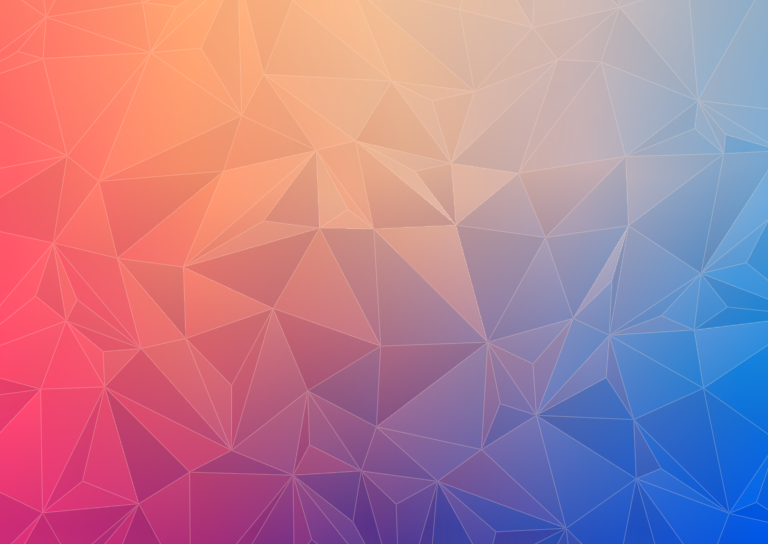
A Shadertoy shader for this background:

```glsl
const float CELLS = 6.5;          // grid cells per canvas height
const float JITTER = 0.78;        // spread of a vertex inside its cell
const float SPLIT_CHANCE = 0.22;  // share of facets cut into three
const float HUE_SHIFT = 0.085;    // how far a facet borrows its colour
const float SHADE = 0.035;        // brightness step between facets
const float SLOPE = 0.035;        // brightness ramp inside a facet
const float LINE_WIDTH = 0.0004;  // half width, in canvas heights
const float LINE_ALPHA = 0.19;
const vec3 LINE_COLOR = vec3(1.0, 0.88, 0.80);

// Gradient rows, each running left to right
const vec3 TOP[5] = vec3[5](vec3(1.0, 0.45, 0.40), vec3(1.0, 0.66, 0.45),
    vec3(0.95, 0.75, 0.59), vec3(0.82, 0.73, 0.71), vec3(0.54, 0.67, 0.78));
const vec3 UPPER[5] = vec3[5](vec3(1.0, 0.37, 0.40), vec3(0.98, 0.57, 0.42),
    vec3(0.90, 0.68, 0.56), vec3(0.78, 0.69, 0.71), vec3(0.42, 0.65, 0.84));
const vec3 LOWER[5] = vec3[5](vec3(0.98, 0.28, 0.42), vec3(0.84, 0.37, 0.42),
    vec3(0.69, 0.43, 0.53), vec3(0.46, 0.50, 0.72), vec3(0.08, 0.51, 0.86));
const vec3 BOTTOM[5] = vec3[5](vec3(0.84, 0.17, 0.47), vec3(0.65, 0.17, 0.47),
    vec3(0.34, 0.21, 0.56), vec3(0.17, 0.31, 0.72), vec3(0.0, 0.33, 0.90));

struct Facet {
    vec2 a, b, c;
    vec2 seed;
    float depth;  // distance to the nearest edge, positive inside
};

vec2 hash2(vec2 p) {
    vec3 q = fract(p.xyx * vec3(0.1031, 0.1030, 0.0973));
    q += dot(q, q.yzx + 33.33);
    return fract((q.xx + q.yz) * q.zy);
}

float cross2(vec2 u, vec2 v) { return u.x * v.y - u.y * v.x; }

float edgeDistance(vec2 p, vec2 a, vec2 b) {
    return cross2(normalize(b - a), p - a);
}

// Keep whichever facet holds the point
void visitFacet(inout Facet best, vec2 p, vec2 a, vec2 b, vec2 c, vec2 seed) {
    float depth = min(edgeDistance(p, a, b),
                  min(edgeDistance(p, b, c), edgeDistance(p, c, a)));
    if (depth > best.depth) best = Facet(a, b, c, seed, depth);
}

vec2 vertexAt(vec2 id) {
    return id + 0.5 + JITTER * (hash2(id + 71.0) - 0.5);
}

float minArea(vec2 a, vec2 b, vec2 c, vec2 d) {
    return min(cross2(b - a, c - a), cross2(c - a, d - a));
}

Facet findFacet(vec2 p) {
    Facet best = Facet(p, p, p, vec2(0.0), -1e3);
    vec2 base = floor(p - 0.5);
    for (int j = -1; j <= 1; j++)
    for (int i = -1; i <= 1; i++) {
        vec2 id = base + vec2(i, j);
        vec2 a = vertexAt(id), b = vertexAt(id + vec2(1, 0));
        vec2 c = vertexAt(id + vec2(1, 1)), d = vertexAt(id + vec2(0, 1));
        vec2 seed = id * 2.0 + 40.0;
        // The fuller diagonal keeps both halves valid
        if (minArea(a, b, c, d) > minArea(b, c, d, a)) {
            visitFacet(best, p, a, b, c, seed);
            visitFacet(best, p, a, c, d, seed + 1.0);
        } else {
            visitFacet(best, p, b, c, d, seed);
            visitFacet(best, p, b, d, a, seed + 1.0);
        }
    }
    // Cut some facets around an inner point
    vec2 r = hash2(best.seed + 9.0);
    if (r.x < SPLIT_CHANCE) {
        Facet whole = best;
        vec2 inner = mix(mix(whole.a, whole.b, 0.3 + 0.4 * r.y), whole.c, 0.2 + 0.3 * r.y);
        best.depth = -1e3;
        visitFacet(best, p, whole.a, whole.b, inner, whole.seed + 117.0);
        visitFacet(best, p, whole.b, whole.c, inner, whole.seed + 231.0);
        visitFacet(best, p, whole.c, whole.a, inner, whole.seed + 345.0);
    }
    return best;
}

vec3 rowColor(vec3 row[5], float x) {
    float s = clamp(x, 0.0, 1.0) * 4.0;
    int i = min(int(s), 3);
    return mix(row[i], row[i + 1], s - float(i));
}

vec3 gradientColor(vec2 uv) {
    float s = clamp(uv.y, 0.0, 1.0) * 3.0;
    vec3 color = mix(rowColor(BOTTOM, uv.x), rowColor(LOWER, uv.x), min(s, 1.0));
    color = mix(color, rowColor(UPPER, uv.x), clamp(s - 1.0, 0.0, 1.0));
    return mix(color, rowColor(TOP, uv.x), clamp(s - 2.0, 0.0, 1.0));
}

void mainImage(out vec4 fragColor, in vec2 fragCoord) {
    vec2 uv = fragCoord / iResolution.xy;
    vec2 p = fragCoord / iResolution.y * CELLS;
    Facet facet = findFacet(p);

    // Facet colour: shifted gradient, flat shade and a soft inner ramp
    vec2 r = hash2(facet.seed) - 0.5;
    vec2 center = (facet.a + facet.b + facet.c) / 3.0;
    float contrast = mix(1.0, 0.4, smoothstep(0.5, 0.95, uv.y));
    vec3 color = gradientColor(uv + HUE_SHIFT * contrast * r);
    float angle = 6.2832 * (r.x + r.y);
    float ramp = dot(p - center, vec2(cos(angle), sin(angle)));
    color *= 1.0 + contrast * (SHADE * 2.0 * r.y + SLOPE * ramp);

    // Pale seams
    float pixel = 1.0 / iResolution.y;
    float seam = 1.0 - smoothstep(0.0, LINE_WIDTH + pixel, facet.depth / CELLS);
    color = mix(color, LINE_COLOR, LINE_ALPHA * seam);
    fragColor = vec4(clamp(color, 0.0, 1.0), 1.0);
}
```
